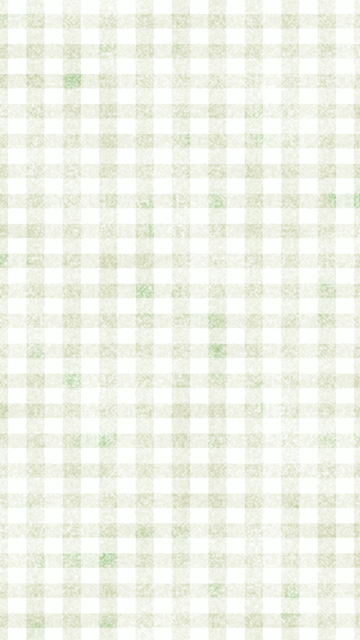
This pattern is drawn by a WebGL 1 fragment shader. Its source:

```glsl
precision highp float;
// Pale green gingham: two sets of translucent bands whose dye adds up where
// they cross. Gradient noise gives worn patches, speckle and ragged edges,
// and a fine herringbone twill runs through the dyed cloth.

uniform vec2 u_resolution;

#define REPEATS vec2(9.886, 21.36)      // bands across and down
#define BAND_CENTRE vec2(0.973, 0.709)  // from the top left, in repeats
#define BAND_WIDTH vec2(0.496, 0.482)   // share of each repeat
#define PAPER vec3(0.992, 1.0, 0.992)
#define DYE vec3(0.047, 0.046, 0.079)   // light absorbed by one band
#define MOSS vec3(0.085, 0.025, 0.075)  // extra absorption in green patches
#define WEAR 0.55
#define GRAIN 0.95
#define TWILL 0.13
#define THREADS 150.0                   // twill lines per canvas height
#define RAGGED 0.025

const float TAU = 6.2831853;

vec2 hashGradient(vec2 cell) {
  vec3 h = fract(cell.xyx * vec3(0.1031, 0.1030, 0.0973));
  h += dot(h, h.yzx + 33.33);
  float angle = TAU * fract((h.x + h.y) * h.z);
  return vec2(cos(angle), sin(angle));
}

// Gradient noise, roughly -0.7 to 0.7
float gradientNoise(vec2 p) {
  vec2 i = floor(p);
  vec2 f = p - i;
  vec2 w = f * f * f * (f * (f * 6.0 - 15.0) + 10.0);
  float a = dot(hashGradient(i), f);
  float b = dot(hashGradient(i + vec2(1.0, 0.0)), f - vec2(1.0, 0.0));
  float c = dot(hashGradient(i + vec2(0.0, 1.0)), f - vec2(0.0, 1.0));
  float d = dot(hashGradient(i + 1.0), f - 1.0);
  return mix(mix(a, b, w.x), mix(c, d, w.x), w.y);
}

float fbm(vec2 p) {
  float sum = 0.0;
  float gain = 1.0;
  for (int octave = 0; octave < 4; octave++) {
    sum += gain * gradientNoise(p);
    p = mat2(1.6, 1.2, -1.2, 1.6) * p + 17.3;
    gain *= 0.55;
  }
  return sum;
}

// Diagonal threads that change direction in narrow columns
float herringbone(vec2 p) {
  float zigzag = abs(fract(p.x * THREADS / 6.0) - 0.5) * 6.0;
  return sin(TAU * (zigzag + p.y * THREADS));
}

void main() {
  vec2 uv = gl_FragCoord.xy / u_resolution;
  vec2 p = gl_FragCoord.xy / u_resolution.y;

  // Vertical and horizontal band coverage
  vec2 grid = vec2(uv.x, 1.0 - uv.y) * REPEATS;
  vec2 offset = abs(fract(grid - BAND_CENTRE + 0.5) - 0.5);
  offset += RAGGED * gradientNoise(p * 170.0 + 5.7);
  vec2 soft = 0.75 * REPEATS / u_resolution;
  vec2 band = 1.0 - smoothstep(-soft, soft, offset - 0.5 * BAND_WIDTH);
  float layers = band.x + band.y;

  // Uneven dye: broad wear, fine speckle and thread
  float wear = fbm(p * 7.0 + 31.4);
  float speckle = gradientNoise(p * 235.0 + 2.3)
                + 0.6 * gradientNoise(p.yx * 113.0 + 8.1);
  float density = 1.0 + WEAR * wear + GRAIN * speckle + TWILL * herringbone(p);
  density = max(density, 0.0);

  // Green patches, strongest where the bands cross
  float patches = smoothstep(0.12, 0.75, fbm(p * 11.0 + 73.9));
  float moss = patches * density * (0.2 * layers + 0.8 * band.x * band.y);

  vec3 colour = PAPER - DYE * layers * density - MOSS * moss;
  gl_FragColor = vec4(clamp(colour, 0.0, 1.0), 1.0);
}
```
